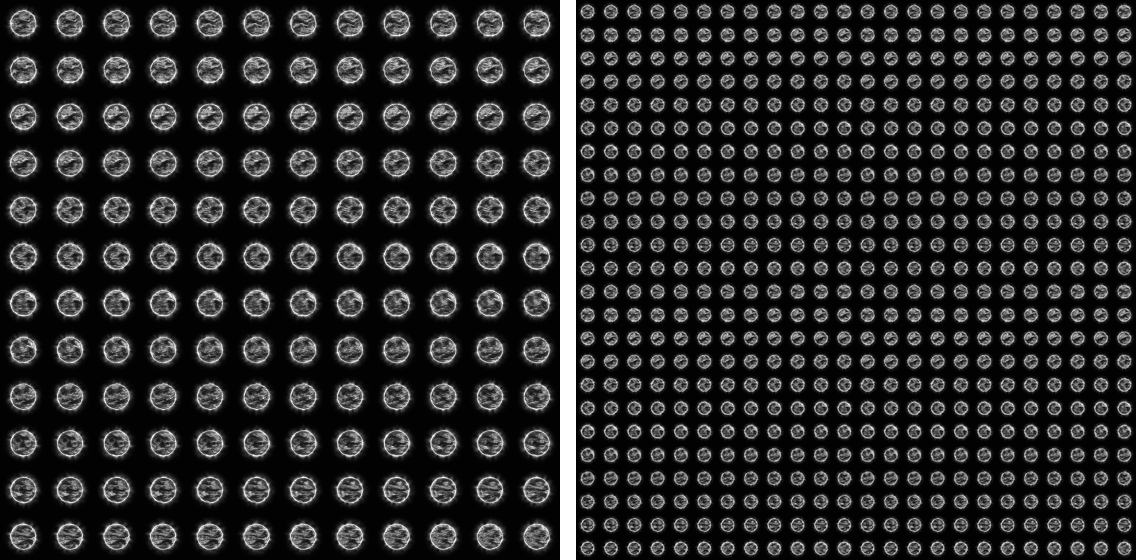
Left, the tile; right, the same tile 2 across and 2 down.
This pattern is drawn by a WebGL 1 fragment shader. Its source:

```glsl
precision highp float;
// A 12 by 12 sheet of grey glowing suns, each a slightly later frame than the last.

uniform vec2 u_resolution;

const float COUNT = 12.0;          // suns across and down
const float RADIUS = 0.268;        // disc radius, in cells
const float RIM_WIDTH = 0.013;     // half width of the bright rim
const float RIM_LIGHT = 0.34;
const float FRAME_STEP = 0.055;    // change of the noise per frame
const float SPIN = 0.022;          // turn of the globe per frame, in radians
const vec3 BAND_SCALE = vec3(1.7, 4.6, 1.7);
const float SURFACE_LIGHT = 0.66;
const float DARK_PATCH = 0.07;
const float GLOW_LIGHT = 0.36;
const float GLOW_REACH = 0.055;
const float TUFT_LIGHT = 0.32;
const float TUFT_FREQUENCY = 4.2;
const float BACKGROUND = 0.006;
const int SAMPLES = 2;             // antialiasing grid per axis

float hash(vec3 p) {
  p = fract(p * vec3(0.1031, 0.1030, 0.0973));
  p += dot(p, p.yzx + 33.33);
  return fract((p.x + p.y) * p.z);
}

float noise(vec3 p) {
  vec3 i = floor(p);
  vec3 f = fract(p);
  f = f * f * (3.0 - 2.0 * f);
  vec2 e = vec2(0.0, 1.0);
  vec4 nearFar = mix(
    vec4(hash(i), hash(i + e.xyx), hash(i + e.xxy), hash(i + e.xyy)),
    vec4(hash(i + e.yxx), hash(i + e.yyx), hash(i + e.yxy), hash(i + e.yyy)),
    f.x);
  vec2 level = mix(nearFar.xz, nearFar.yw, f.y);
  return mix(level.x, level.y, f.z);
}

float fbm(vec3 p) {
  float sum = 0.0;
  float weight = 0.533;
  for (int i = 0; i < 4; i++) {
    sum += weight * noise(p);
    p = p * 2.03 + vec3(7.1, 3.7, 5.3);
    weight *= 0.5;
  }
  return sum;
}

// Banded, filamentary face of the globe
float surface(vec2 p, float frame) {
  vec2 flatPos = p / RADIUS;
  float r2 = dot(flatPos, flatPos);
  vec3 globe = vec3(flatPos, sqrt(max(1.0 - r2, 0.0)));
  float c = cos(frame * SPIN);
  float s = sin(frame * SPIN);
  globe.xz = mat2(c, -s, s, c) * globe.xz;

  vec3 drift = vec3(0.0, 0.0, frame * FRAME_STEP);
  vec3 q = globe * BAND_SCALE + 20.0;
  q.y += 1.3 * noise(globe * 2.6 + drift + 40.0);
  float patches = smoothstep(0.30, 0.68, fbm(q + drift));
  float threads = pow(1.0 - abs(2.0 * fbm(q * 1.7 - drift + 60.0) - 1.0), 4.0);
  float sparks = smoothstep(0.70, 0.86, noise(q * 1.5 + drift + 80.0));

  float light = DARK_PATCH + SURFACE_LIGHT * patches * (0.3 + 0.7 * threads);
  light += 0.32 * sparks * threads;
  return light + 0.20 * r2 * r2;
}

// Ragged halo and short tufts outside the rim
float corona(vec2 p, float r, float frame) {
  float height = r - RADIUS;
  vec2 dir = p / r;
  float time = frame * FRAME_STEP * 1.6;
  float tuft = noise(vec3(dir * TUFT_FREQUENCY + 30.0, time + height * 6.0));
  float wisp = fbm(vec3(dir * 2.6 + p * 9.0 + 50.0, time - height * 8.0));
  float glow = GLOW_LIGHT * exp(-height / GLOW_REACH) * (0.15 + 3.2 * wisp * wisp);
  float tufts = TUFT_LIGHT * exp(-height / (0.006 + 0.055 * tuft * tuft * tuft));
  return (glow + tufts) * (1.0 - smoothstep(0.34, 0.49, r));
}

float sunSheet(vec2 uv) {
  vec2 grid = uv * COUNT;
  vec2 cell = mod(floor(grid), COUNT);
  vec2 p = fract(grid) - 0.5;
  float frame = (COUNT - 1.0 - cell.y) * COUNT + cell.x;

  float r = max(length(p), 0.0001);
  float rimOffset = (r - RADIUS) / RIM_WIDTH;
  float rimNoise = noise(vec3(p / r * 5.0 + 70.0, frame * FRAME_STEP));
  float rim = RIM_LIGHT * exp(-rimOffset * rimOffset) * (0.6 + 0.8 * rimNoise);
  float body = r < RADIUS ? surface(p, frame) : corona(p, r, frame);
  return BACKGROUND + body + rim;
}

void main() {
  float light = 0.0;
  for (int j = 0; j < SAMPLES; j++) {
    for (int i = 0; i < SAMPLES; i++) {
      vec2 offset = (vec2(float(i), float(j)) + 0.5) / float(SAMPLES) - 0.5;
      light += min(sunSheet((gl_FragCoord.xy + offset) / u_resolution), 1.0);
    }
  }
  gl_FragColor = vec4(vec3(light / float(SAMPLES * SAMPLES)), 1.0);
}
```
